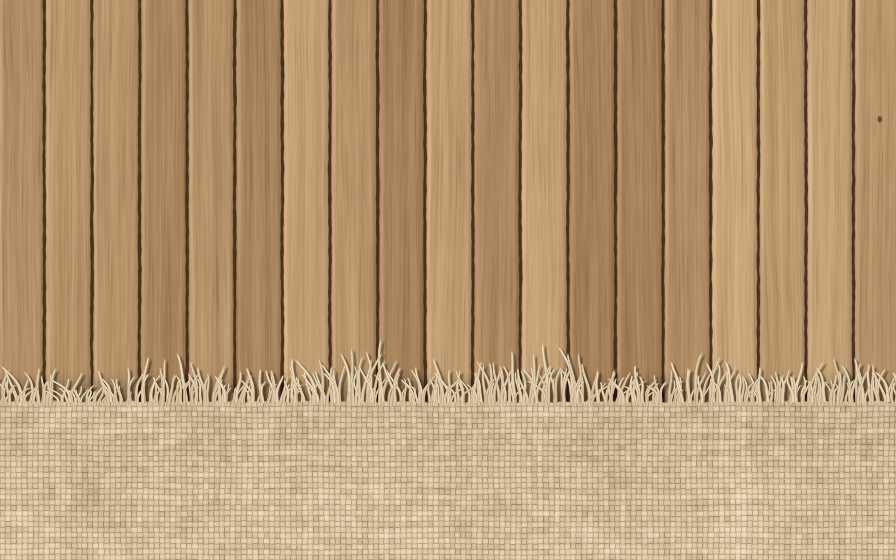
Reproduce this texture procedurally as a Shadertoy shader.

```glsl
// Upright wooden slats above a woven cloth with a frayed upper edge.
// Slats repeat with floor/fract and stretched gradient noise; the cloth is a
// plain weave of rounded threads, and the fringe is a loop of curved strands.

const float SLAT_PITCH = 0.085, SLAT_START = 0.0792, SEAM_HALF = 0.0026;
const float CLOTH_EDGE = 0.283, THREAD_PITCH = 0.0098;
const float STRAND_PITCH = 0.0125, STRAND_HALF = 0.0031;
const float FRINGE_STEP = 0.0833;
const vec2 KNOT = vec2(1.571, 0.787);
const vec3 WOOD_DARK = vec3(0.60, 0.455, 0.31);
const vec3 WOOD_LIGHT = vec3(0.81, 0.675, 0.50);
const vec3 SEAM_COLOR = vec3(0.25, 0.16, 0.09);
const vec3 CLOTH_DARK = vec3(0.56, 0.46, 0.32);
const vec3 CLOTH_LIGHT = vec3(0.91, 0.84, 0.71);

// Lightness of each slat, left to right
const float SLAT_TONE[19] = float[19](
    0.46, 0.60, 0.55, 0.32, 0.50, 0.28, 0.75, 0.54, 0.22, 0.68,
    0.36, 0.76, 0.24, 0.25, 0.40, 0.88, 0.66, 0.78, 0.56);
// Fringe height at regular steps, left to right
const float FRINGE_HEIGHT[20] = float[20](
    0.060, 0.060, 0.042, 0.075, 0.080, 0.060, 0.068, 0.085, 0.112, 0.065,
    0.075, 0.085, 0.102, 0.070, 0.055, 0.088, 0.072, 0.065, 0.082, 0.075);

float hash(vec2 p) {
    vec3 q = fract(vec3(p.xyx) * 0.1031);
    q += dot(q, q.yzx + 33.33);
    return fract((q.x + q.y) * q.z);
}

float gradDot(vec2 cell, vec2 offset) {
    float a = 6.2832 * hash(cell);
    return dot(vec2(cos(a), sin(a)), offset);
}

// Gradient noise, roughly -0.7 to 0.7
float noise(vec2 p) {
    vec2 i = floor(p), f = p - i;
    vec2 u = f * f * f * (f * (f * 6.0 - 15.0) + 10.0);
    vec2 e = vec2(1, 0);
    return mix(mix(gradDot(i, f), gradDot(i + e, f - e), u.x),
               mix(gradDot(i + e.yx, f - e.yx), gradDot(i + 1.0, f - 1.0), u.x), u.y);
}

vec3 wood(vec2 p, float px) {
    float wobble = 0.0012 * noise(vec2(p.x * 11.0, p.y * 9.0));
    float s = (p.x + wobble - SLAT_START) / SLAT_PITCH + 1.0;
    float id = clamp(floor(s), 0.0, 18.0);
    float x = fract(s) * SLAT_PITCH;

    // Grain runs along the slat with its own slight slant
    float seed = id * 23.7 + 50.0;
    float gx = x + (hash(vec2(id, 3.0)) - 0.5) * 0.035 * p.y + 0.003 * noise(vec2(seed, p.y * 3.0));
    float broad = noise(vec2(gx * 65.0 + seed, p.y * 1.3));
    float fine = noise(vec2(gx * 210.0 + seed, p.y * 3.5));
    float fiber = noise(vec2(gx * 370.0 + seed, p.y * 16.0));
    float pores = smoothstep(0.20, 0.48, noise(vec2(gx * 260.0 + seed * 3.0, p.y * 5.0)));
    float tone = SLAT_TONE[int(id)] + 0.28 * broad + 0.26 * fine + 0.15 * fiber - 0.20 * pores;
    vec3 col = mix(WOOD_DARK, WOOD_LIGHT, tone);

    // Rounded sides, pale left lip and dark seam
    float side = min(x, SLAT_PITCH - x);
    float rough = noise(vec2(seed, p.y * 55.0));
    col *= 1.0 - 0.20 * smoothstep(0.012, 0.0, SLAT_PITCH - x);
    col += 0.07 * smoothstep(0.003, 0.006, x) * smoothstep(0.013, 0.007, x);
    float halfWidth = SEAM_HALF * (0.85 + 0.6 * rough + 0.35 * noise(vec2(seed, p.y * 4.0)));
    float seam = 1.0 - smoothstep(halfWidth - px * 0.5, halfWidth + px, side);
    col = mix(col, SEAM_COLOR, seam * 0.92);

    // Small knot
    float knot = length((p - KNOT) * vec2(1.0, 0.7));
    return mix(col, SEAM_COLOR, 0.7 * smoothstep(0.004 + px, 0.002, knot));
}

vec3 cloth(vec2 p, float px) {
    vec2 q = p + 0.0028 * vec2(noise(p * vec2(16, 9)), noise(p * vec2(8, 18) + 40.0));
    vec2 g = q / THREAD_PITCH;
    vec2 cell = floor(g), f = fract(g) - 0.5;
    bool warpOnTop = mod(cell.x + cell.y, 2.0) < 0.5;
    vec2 d = warpOnTop ? f : f.yx;
    float line = warpOnTop ? cell.x : cell.y + 90.0;

    // Rounded crossing, uneven yarn and broad slubs
    float bump = (1.0 - smoothstep(0.22, 0.56, abs(d.x))) * (1.0 - 1.5 * d.y * d.y);
    float detail = 1.0 - smoothstep(0.35, 0.8, px / THREAD_PITCH);
    float shade = mix(0.58, 0.26 + 0.58 * bump, detail);
    shade += 0.13 * (hash(vec2(line, 7.0)) - 0.5) + 0.17 * (hash(cell) - 0.5);
    shade += 0.17 * noise(p * vec2(14, 75)) + 0.12 * noise(p * vec2(75, 12)) + 0.12 * noise(p * 5.0);
    shade += 0.06 * smoothstep(CLOTH_EDGE, 0.0, p.y);
    return mix(CLOTH_DARK, CLOTH_LIGHT, clamp(shade, 0.0, 1.1));
}

float fringeHeight(float x) {
    float s = clamp(x / FRINGE_STEP, 0.0, 18.99);
    int i = int(s);
    return mix(FRINGE_HEIGHT[i], FRINGE_HEIGHT[i + 1], fract(s));
}

// Returns strand lightness and coverage
vec2 fringe(vec2 p, float px) {
    vec2 result = vec2(0.0);
    if (p.y < CLOTH_EDGE - 0.02 || p.y > CLOTH_EDGE + 0.13) return result;
    for (int layer = 0; layer < 3; layer++) {
        float fl = float(layer);
        float base = floor(p.x / STRAND_PITCH);
        for (int k = -4; k <= 4; k++) {
            vec2 id = vec2(base + float(k) + 20.0, fl * 31.0 + 5.0);
            float r = hash(id), r2 = hash(id + 71.3), r3 = hash(id + 137.9);
            float rootX = (id.x - 20.0 + r) * STRAND_PITCH;
            float rootY = CLOTH_EDGE - 0.012 * r3;
            float h = fringeHeight(rootX) * mix(0.42, 1.08, r2) * (1.0 - 0.17 * fl) + 0.008;
            float t = (p.y - rootY) / h;
            if (t < 0.0 || t > 1.0) continue;

            // Neighbours share a lean, then each strand curls
            float lean = 0.045 * noise(vec2(rootX * 13.0, 4.0 + fl)) + 0.036 * (r3 - 0.5);
            float phase = 6.2832 * r;
            float center = rootX + lean * t * t + 0.005 * t * sin(4.5 * t + phase);
            float slope = (2.0 * lean * t + 0.0225 * t * cos(4.5 * t + phase)) / h;
            float dist = abs(p.x - center) / sqrt(1.0 + slope * slope);
            float w = STRAND_HALF * (1.0 - 0.55 * t) * (0.75 + 0.5 * r2);
            float cover = (1.0 - smoothstep(w - px * 0.5, w + px * 0.5, dist)) * smoothstep(1.0, 0.9, t);
            float light = 0.98 - 0.42 * smoothstep(0.25, 1.0, dist / w) - 0.22 * r3 + 0.10 * t;
            result = mix(result, vec2(light, 1.0), cover);
        }
    }
    return vec2(result.x / max(result.y, 0.001), result.y);
}

void mainImage(out vec4 fragColor, in vec2 fragCoord) {
    vec2 p = fragCoord / iResolution.y;
    float px = 1.0 / iResolution.y;
    vec3 col = wood(p, px);

    // Soft contact shadow and strand shadows on the wood
    col *= 1.0 - 0.28 * smoothstep(CLOTH_EDGE + 0.06, CLOTH_EDGE, p.y);
    col *= 1.0 - 0.38 * fringe(p + vec2(-0.005, 0.004), px * 2.5).y;

    // Cloth under the strand roots
    float edge = CLOTH_EDGE + 0.005 * noise(vec2(p.x * 45.0, 2.0));
    col = mix(col, cloth(p, px), 1.0 - smoothstep(edge - px, edge + px, p.y));
    vec2 strands = fringe(p, px);
    float rootFade = smoothstep(CLOTH_EDGE - 0.014, CLOTH_EDGE, p.y);
    col = mix(col, mix(CLOTH_DARK, CLOTH_LIGHT, strands.x), strands.y * rootFade);
    fragColor = vec4(clamp(col, 0.0, 1.0), 1.0);
}
```
